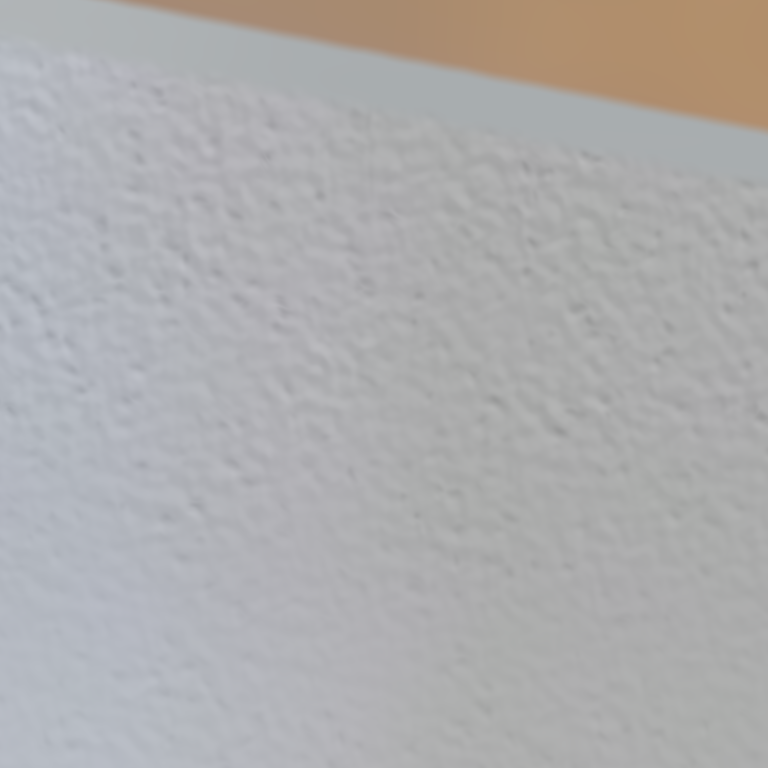
This texture is drawn by a Shadertoy shader. Its source:

```glsl
// Rough plastered wall in soft light, under a smooth pale band and a blurred tan ceiling
#define WALL_COOL vec3(0.698, 0.716, 0.750)
#define WALL_MID  vec3(0.688, 0.688, 0.703)
#define WALL_GREY vec3(0.668, 0.670, 0.670)
#define BAND      vec3(0.660, 0.678, 0.686)
#define TAN       vec3(0.668, 0.548, 0.428)
#define SLANT     -0.20
#define GRAIN     37.0
#define RELIEF    0.056
#define PIT_DEPTH 0.068

vec2 hash2(vec2 p) {
    vec3 q = fract(p.xyx * vec3(0.1031, 0.1030, 0.0973));
    q += dot(q, q.yzx + 33.33);
    return fract((q.xx + q.yz) * q.zy);
}

float corner(vec2 cell, vec2 offset, vec2 f) {
    return dot(hash2(cell + offset) * 2.0 - 1.0, f - offset);
}

// Gradient noise, roughly -0.7 to 0.7
float noise(vec2 p) {
    vec2 i = floor(p), f = p - i;
    vec2 u = f * f * f * (f * (f * 6.0 - 15.0) + 10.0);
    return mix(mix(corner(i, vec2(0, 0), f), corner(i, vec2(1, 0), f), u.x),
               mix(corner(i, vec2(0, 1), f), corner(i, vec2(1, 1), f), u.x), u.y);
}

// Plaster height: compact rounded lumps, leaning gently along the slant
float plaster(vec2 p) {
    p = vec2(p.x, p.y - SLANT * p.x) * vec2(1.05, 1.15) * GRAIN + 60.0;
    p += 0.35 * vec2(noise(p * 0.8 + 5.0), noise(p * 0.8 + 37.0));
    return noise(p) + 0.45 * noise(p.yx * 1.75 + 11.0);
}

// Small scattered hollows, one candidate per cell, gathered in loose clusters
float pits(vec2 p) {
    vec2 q = vec2(p.x, p.y - SLANT * 1.4 * p.x) * 38.0 + 80.0;
    q += 0.35 * vec2(noise(q * 1.3), noise(q * 1.3 + 19.0));
    vec2 cell = floor(q);
    float depth = 0.0;
    for (int y = -1; y <= 1; y++)
    for (int x = -1; x <= 1; x++) {
        vec2 c = cell + vec2(x, y);
        vec2 rnd = hash2(c + 7.0);
        vec2 d = (q - c - hash2(c)) / vec2(0.22 + 0.20 * rnd.y, 0.20 + 0.06 * rnd.x);
        float chance = rnd.x + 0.4 * noise(c * 0.21);
        depth = max(depth, smoothstep(0.45, 1.10, chance) * exp(-dot(d, d)));
    }
    return depth;
}

vec3 wallColor(vec2 p) {
    float drift = 0.10 * noise(p * 3.0 + 5.0);
    float cool = 1.0 - smoothstep(0.12, 0.50, p.x + 0.20 * p.y + drift);
    float grey = smoothstep(0.38, 0.66, p.x + drift);
    vec3 col = mix(mix(WALL_MID, WALL_GREY, grey), WALL_COOL, cool);
    col += 0.016 * (1.0 - smoothstep(0.0, 0.30, p.y)) * (1.0 - 0.6 * p.x);
    col += 0.015 * smoothstep(0.7, 0.95, p.y) * (1.0 - smoothstep(0.0, 0.4, p.x));
    // Faint lilac and green mottling
    return col + noise(p * 7.0 + 41.0) * vec3(0.006, -0.002, 0.010);
}

void mainImage(out vec4 fragColor, in vec2 fragCoord) {
    vec2 p = fragCoord / iResolution.xy;
    float wobble = 0.008 * noise(p * 24.0) + 0.003 * noise(p * 60.0);
    float bandEdge = p.y - (0.950 - 0.191 * p.x) + wobble;
    float tanEdge = p.y - (1.029 + SLANT * p.x) + 0.2 * wobble;

    // Lit relief, fading toward the bottom of the wall
    float strength = mix(0.42, 1.0, smoothstep(0.15, 0.55, p.y));
    strength *= 0.90 + 0.6 * noise(p * 6.0 + 13.0);
    vec2 toLight = vec2(0.003, 0.006);
    float slope = plaster(p - toLight) - plaster(p + toLight);
    float shade = RELIEF * slope / (1.0 + 0.6 * abs(slope));
    shade -= PIT_DEPTH * (pits(p) - 0.40 * pits(p + vec2(0.004, 0.011)));
    vec3 wall = wallColor(p) + strength * shade + 0.003;

    // Faint broken vertical seam in the upper middle
    float seamX = (p.x - 0.482 - 0.006 * noise(p * 24.0)) / 0.005;
    float seam = exp(-seamX * seamX) * (0.6 + noise(p * vec2(3.0, 30.0)));
    wall -= 0.030 * seam * smoothstep(0.60, 0.82, p.y);

    // Smooth band, lighter at the left
    vec3 band = BAND + 0.030 * (1.0 - smoothstep(0.0, 0.5, p.x));
    band += 0.004 * noise(p * vec2(6.0, 30.0));

    // Blurred ceiling: duller at the left, warmer at the right
    vec3 ceiling = TAN + 0.020 * noise(p * 5.0 + 3.0) * vec3(1.0, 0.9, 0.6);
    float warm = smoothstep(0.25, 0.95, p.x);
    ceiling += mix(vec3(-0.020, -0.008, 0.016), vec3(0.025, 0.010, -0.008), warm);
    ceiling += vec3(-0.005, -0.005, 0.015) * exp(-max(tanEdge, 0.0) * 40.0);

    vec3 col = mix(wall, band, smoothstep(-0.016, 0.016, bandEdge));
    col = mix(col, ceiling, smoothstep(-0.010, 0.010, tanEdge));
    fragColor = vec4(col, 1.0);
}
```
